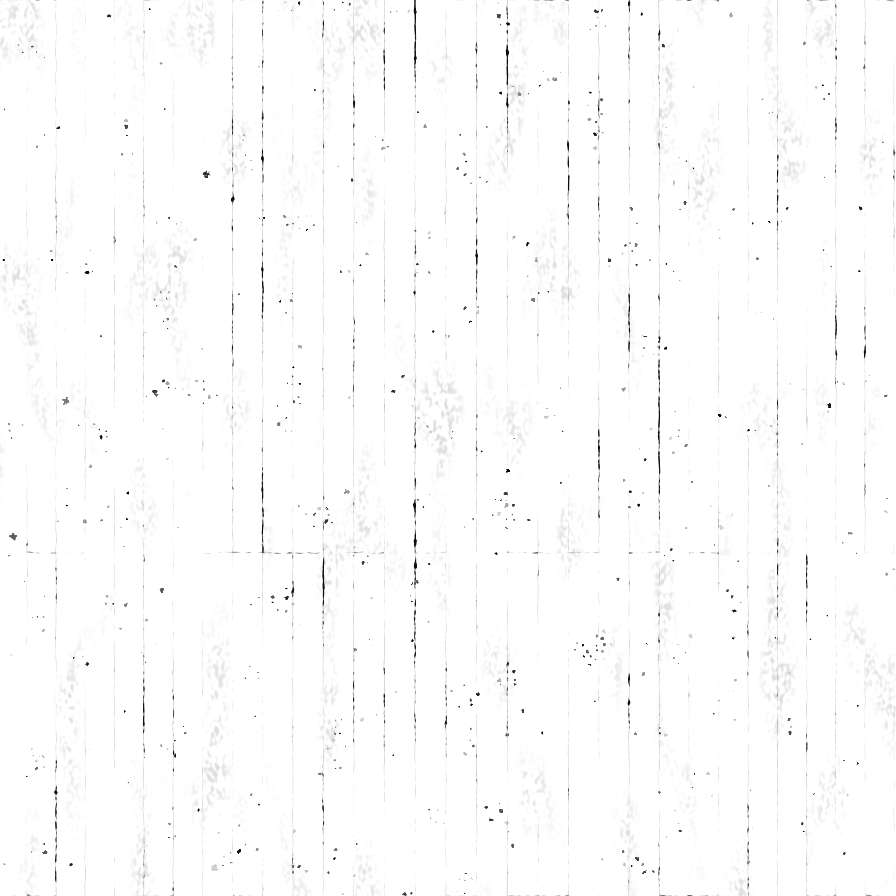
This texture map is drawn by a Shadertoy shader. Its source:

```glsl
const float BOARDS = 30.0;
const float JOINT_HEIGHT = 0.383;
const float TAU = 6.2831853;

float hash(vec2 p) {
    vec3 q = fract(vec3(p.xyx) * 0.1031);
    q += dot(q, q.yzx + 33.33);
    return fract((q.x + q.y) * q.z);
}

float cornerSlope(vec2 corner, vec2 offset) {
    float angle = TAU * hash(corner);
    return dot(vec2(cos(angle), sin(angle)), offset);
}

float gradientNoise(vec2 p) {
    vec2 i = floor(p), f = fract(p);
    vec2 w = f * f * f * (f * (f * 6.0 - 15.0) + 10.0);
    vec2 e = vec2(1.0, 0.0);
    float low = mix(cornerSlope(i, f), cornerSlope(i + e, f - e), w.x);
    float high = mix(cornerSlope(i + e.yx, f - e.yx), cornerSlope(i + e.xx, f - e.xx), w.x);
    return 1.4 * mix(low, high, w.y);
}

// Antialiased coverage of a shape reaching out to the given radius
float coverage(float dist, float radius, float pixel) {
    return 1.0 - smoothstep(radius - 0.5 * pixel, radius + 0.5 * pixel, dist);
}

float layerInk(float below, float above) {
    return 1.0 - (1.0 - below) * (1.0 - above);
}

// Slightly uneven board widths: whole numbers fall on the seams
float boardCoordinate(float x) {
    return x * BOARDS + 0.07 + 0.14 * sin(TAU * x);
}

// Broken dark line between neighbouring boards
float seamInk(vec2 uv, float board, float pixel) {
    float seam = floor(board + 0.5);
    float id = mod(seam, BOARDS);
    float row = step(JOINT_HEIGHT, uv.y);
    float strength = hash(vec2(id + 3.0, row * 17.0 + 5.0));
    float longWear = gradientNoise(vec2(id * 5.37 + 0.4, uv.y * 7.0));
    float fineWear = gradientNoise(vec2(id * 9.71 + 0.5, uv.y * 65.0));
    float grit = gradientNoise(vec2(uv.x * 300.0, uv.y * 210.0));
    float bite = 0.8 * strength + 0.8 * longWear + 0.45 * fineWear + 0.4 * grit - 0.74;
    float dark = 0.95 * smoothstep(-0.05, 0.55, bite);
    float faint = 0.17 * smoothstep(-0.7, 0.0, bite);
    float wobble = 0.0007 * gradientNoise(vec2(id * 2.3, uv.y * 60.0));
    float knot = smoothstep(0.45, 0.8, fineWear) * smoothstep(0.1, 0.6, longWear + 0.2 * strength);
    float radius = 0.0004 + 0.0004 * dark + 0.0014 * knot * (1.0 + grit);
    float dist = abs((board - seam) / BOARDS + wobble);
    return coverage(dist, radius, pixel) * max(dark, faint);
}

// Patchy end joint of a board
float jointInk(vec2 uv, float board, float height, float pixel) {
    float id = mod(floor(board), BOARDS);
    float offset = fract(uv.y - height + 0.5) - 0.5;
    float strength = smoothstep(0.5, 1.0, hash(vec2(id + 41.0, height * 90.0 + 7.0)));
    float wear = gradientNoise(vec2(uv.x * 160.0, height * 31.0 + 0.3));
    float wobble = 0.0012 * gradientNoise(vec2(uv.x * 80.0, 8.4));
    float corner = smoothstep(0.3, 0.5, abs(fract(board) - 0.5));
    float tone = 0.7 * strength * smoothstep(-0.3, 0.9, wear + 0.4 * corner);
    return tone * coverage(abs(offset + wobble), 0.0005 + 0.0006 * corner * strength, pixel);
}

// Scattered ragged dots, one at most in each grid cell
float speckInk(vec2 uv, float cells, float chance, float maxRadius, float seed, float pixel) {
    vec2 cell = floor(uv * cells);
    vec2 key = cell + seed;
    vec2 spot = 0.25 + 0.5 * vec2(hash(key + 11.3), hash(key + 27.9));
    float size = hash(key + 53.1);
    float radius = maxRadius * mix(0.3, 1.0, size * size);
    float ragged = 0.9 * radius * gradientNoise(uv * 340.0 + seed);
    float dist = length(uv - (cell + spot) / cells) + ragged;
    float tone = mix(0.15, 1.0, hash(key + 71.7));
    return step(hash(key), chance) * tone * coverage(dist, radius, pixel);
}

// Faint upright scuffs broken up by grain
float scuffInk(vec2 uv) {
    float patches = smoothstep(0.15, 0.75, gradientNoise(uv * vec2(24.0, 7.0) + 4.7));
    float grain = gradientNoise(uv * vec2(230.0, 150.0));
    grain += 0.8 * gradientNoise(uv * vec2(90.0, 45.0) + 9.2);
    return 0.13 * patches * smoothstep(-0.15, 0.8, grain);
}

void mainImage(out vec4 fragColor, in vec2 fragCoord) {
    vec2 uv = fragCoord / iResolution.xy;
    float pixel = 1.0 / iResolution.y;
    float board = boardCoordinate(uv.x);

    // Boards and their ends
    float ink = scuffInk(uv);
    ink = layerInk(ink, seamInk(uv, board, pixel));
    ink = layerInk(ink, jointInk(uv, board, JOINT_HEIGHT, pixel));
    ink = layerInk(ink, jointInk(uv, board, 0.0, pixel));

    // Dirt: single spots, stray dots and clustered crumbs
    float cluster = smoothstep(0.3, 0.65, gradientNoise(uv * 21.0 + 2.6));
    ink = layerInk(ink, speckInk(uv, 19.0, 0.05, 0.0042, 13.0, pixel));
    ink = layerInk(ink, speckInk(uv, 47.0, 0.05, 0.0018, 137.0, pixel));
    ink = layerInk(ink, speckInk(uv, 130.0, 0.35 * cluster, 0.0022, 251.0, pixel));

    fragColor = vec4(vec3(1.0 - ink), 1.0);
}
```
